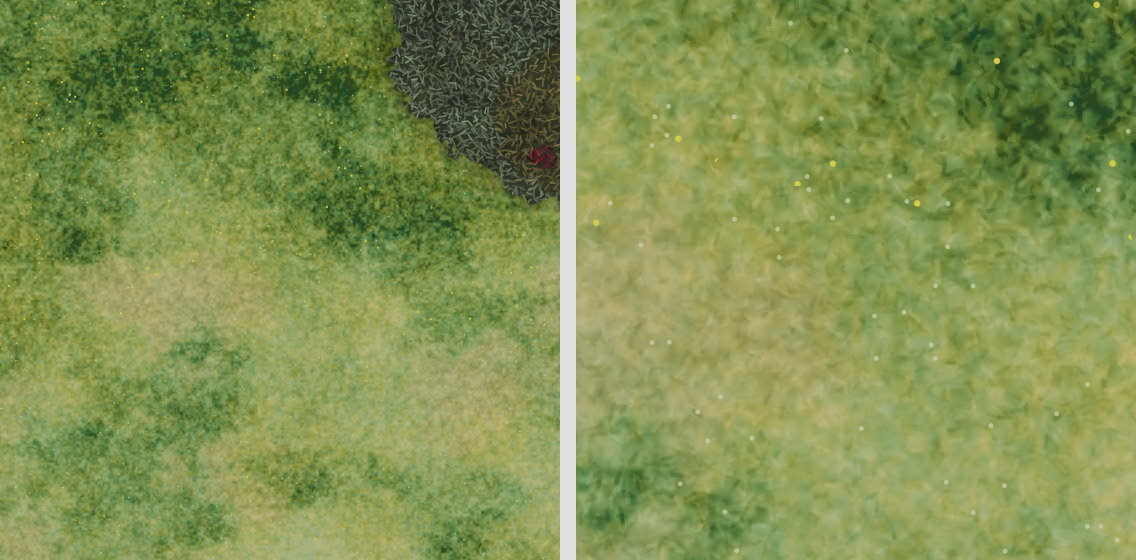
Left, the full canvas; right, a detail of the centre.
This texture is drawn by a Shadertoy shader. Its source:

```glsl
// Mown meadow seen from above: mottled grass, tiny flowers and a leafy shrub in the upper right corner.

const vec3 GRASS_SHADE = vec3(0.19, 0.28, 0.09);
const vec3 GRASS_DARK  = vec3(0.34, 0.44, 0.16);
const vec3 GRASS_MID   = vec3(0.47, 0.55, 0.25);
const vec3 GRASS_LIGHT = vec3(0.58, 0.64, 0.36);
const vec3 GRASS_PALE  = vec3(0.68, 0.70, 0.48);
const vec3 STRAW       = vec3(0.68, 0.62, 0.43);
const vec3 SHRUB_SHADE = vec3(0.17, 0.20, 0.14);
const vec3 LEAF_GREY   = vec3(0.47, 0.53, 0.43);
const vec3 LEAF_BROWN  = vec3(0.46, 0.42, 0.25);
const vec3 TWIG_RED    = vec3(0.52, 0.15, 0.20);

float hash(vec2 p, float seed) {
    vec3 q = fract(vec3(p.xyx + seed * 17.13) * vec3(0.1031, 0.1030, 0.0973));
    q += dot(q, q.yzx + 33.33);
    return fract((q.x + q.y) * q.z);
}

float noise(vec2 p, float seed) {
    vec2 cell = floor(p), f = fract(p);
    f = f * f * (3.0 - 2.0 * f);
    float low  = mix(hash(cell, seed), hash(cell + vec2(1, 0), seed), f.x);
    float high = mix(hash(cell + vec2(0, 1), seed), hash(cell + vec2(1, 1), seed), f.x);
    return mix(low, high, f.y);
}

float fbm(vec2 p, float seed) {
    float sum = 0.0, weight = 0.5;
    for (int i = 0; i < 5; i++) {
        sum += weight * noise(p, seed + float(i));
        p = mat2(1.6, 1.2, -1.2, 1.6) * p;
        weight *= 0.55;
    }
    return sum / 1.055;
}

// Scattered short strokes: x = coverage, y = random tone of the top stroke.
vec2 blades(vec2 uv, float scale, float halfLength, float halfWidth, float pixel, float seed) {
    vec2 p = uv * scale, cell = floor(p), result = vec2(0.0, 0.5);
    float edge = pixel * scale * 0.7;
    for (int y = -1; y <= 1; y++)
    for (int x = -1; x <= 1; x++) {
        vec2 id = cell + vec2(x, y);
        vec2 offset = p - id - vec2(hash(id, seed), hash(id, seed + 1.0));
        float angle = 6.2832 * hash(id, seed + 2.0);
        vec2 dir = vec2(cos(angle), sin(angle));
        float reach = halfLength * mix(0.5, 1.0, hash(id, seed + 3.0));
        float d = length(offset - dir * clamp(dot(offset, dir), -reach, reach));
        float mask = 1.0 - smoothstep(halfWidth - edge, halfWidth + edge, d);
        result = vec2(max(result.x, mask), mix(result.y, hash(id, seed + 4.0), mask));
    }
    return result;
}

// Round specks kept in a random share of the cells.
float specks(vec2 uv, float scale, float radius, float share, float pixel, float seed) {
    vec2 p = uv * scale, id = floor(p);
    vec2 center = 0.3 + 0.4 * vec2(hash(id, seed), hash(id, seed + 1.0));
    float edge = pixel * scale * 0.7;
    float dotMask = 1.0 - smoothstep(radius - edge, radius + edge, length(fract(p) - center));
    return dotMask * step(hash(id, seed + 2.0), share);
}

vec3 grassRamp(float t) {
    vec3 color = mix(GRASS_SHADE, GRASS_DARK, clamp(t / 0.22, 0.0, 1.0));
    color = mix(color, GRASS_MID, clamp((t - 0.22) / 0.24, 0.0, 1.0));
    color = mix(color, GRASS_LIGHT, clamp((t - 0.46) / 0.24, 0.0, 1.0));
    return mix(color, GRASS_PALE, clamp((t - 0.70) / 0.25, 0.0, 1.0));
}

vec3 grass(vec2 uv, float pixel) {
    // Broad light and dark areas, drier toward the bottom
    float patches = fbm(uv * vec2(3.6, 4.4), 3.0) - 0.5;
    float clumps = smoothstep(0.54, 0.74, fbm(uv * vec2(5.0, 7.0) + 4.0, 11.0));
    float shade = 0.12 * smoothstep(0.3, 0.75, uv.x) * smoothstep(0.4, 0.9, uv.y);
    float base = 0.75 - 0.29 * uv.y + 0.85 * patches - 0.27 * clumps - shade;

    // Fine blades and grain, softer where the turf is pale
    float grain = 0.30 * (noise(uv * 210.0, 21.0) - 0.5) + 0.28 * (noise(uv * 95.0, 22.0) - 0.5);
    grain += 0.24 * (fbm(uv * 32.0, 23.0) - 0.5);
    grain += 0.26 * (blades(uv, 120.0, 0.6, 0.17, pixel, 31.0).y - 0.5);
    grain += 0.24 * (blades(uv, 165.0, 0.6, 0.20, pixel, 41.0).y - 0.5);
    float tone = base + grain * mix(1.15, 0.7, smoothstep(0.4, 0.8, base));
    vec3 color = grassRamp(tone);

    // Warm and cool drifts, then straw
    float warmth = fbm(uv * 9.0, 51.0) + 0.7 * noise(uv * 130.0, 52.0) - 0.85;
    color += warmth * vec3(0.13, 0.02, -0.07) + clumps * vec3(-0.03, 0.0, 0.03);
    float dry = smoothstep(0.5, 0.72, fbm(uv * 6.0, 61.0)) * smoothstep(0.45, 0.75, base);
    color = mix(color, STRAW + 0.3 * grain, 0.45 * dry);

    // Flowers gather in loose drifts
    float drift = smoothstep(0.42, 0.65, fbm(uv * 5.0, 71.0)) * smoothstep(0.3, 0.5, uv.y);
    color = mix(color, vec3(0.82, 0.80, 0.28), specks(uv, 85.0, 0.16, 0.06 * drift, pixel, 81.0));
    return mix(color, vec3(0.78, 0.82, 0.68), 0.75 * specks(uv, 120.0, 0.17, 0.025, pixel, 91.0));
}

vec3 shrub(vec2 uv, float pixel) {
    float ragged = 0.07 * (fbm(uv * 28.0, 101.0) - 0.5);
    float brown = 1.0 - smoothstep(0.12, 0.15, length(uv - vec2(1.02, 0.78)) + ragged);
    float red = 1.0 - smoothstep(0.02, 0.032, length(uv - vec2(0.97, 0.72)) + ragged * 0.5);
    float depth = fbm(uv * 18.0, 111.0);
    vec3 leaf = mix(LEAF_GREY, LEAF_BROWN, max(brown, 0.6 * smoothstep(0.55, 0.75, fbm(uv * 12.0, 121.0))));
    leaf = mix(leaf, TWIG_RED, red);
    vec3 color = SHRUB_SHADE * mix(0.6, 1.3, depth);

    // Leaves stacked from shadow to light
    for (int i = 0; i < 4; i++) {
        float layer = float(i);
        vec2 stroke = blades(uv, 58.0 + 9.0 * layer, 0.55, 0.12, pixel, 131.0 + 7.0 * layer);
        float light = (0.45 + 0.16 * layer) * mix(0.65, 1.25, stroke.y) * mix(0.7, 1.3, depth);
        color = mix(color, leaf * light, 0.85 * stroke.x);
    }
    return color;
}

void mainImage(out vec4 fragColor, in vec2 fragCoord) {
    vec2 uv = fragCoord / iResolution.xy;
    float pixel = 1.0 / iResolution.y;
    vec3 color = grass(uv, pixel);

    // Shrub outline with leafy fringe and a soft shadow
    float fringe = 0.07 * (fbm(uv * 14.0, 171.0) - 0.5) + 0.03 * (noise(uv * 75.0, 181.0) - 0.5);
    float outline = length(uv - vec2(1.04, 0.98)) - 0.345 + fringe;
    color *= mix(0.78, 1.0, smoothstep(0.0, 0.04, outline));
    color = mix(color, shrub(uv, pixel), 1.0 - smoothstep(-0.004, 0.004, outline));
    fragColor = vec4(clamp(color, 0.0, 1.0), 1.0);
}
```
